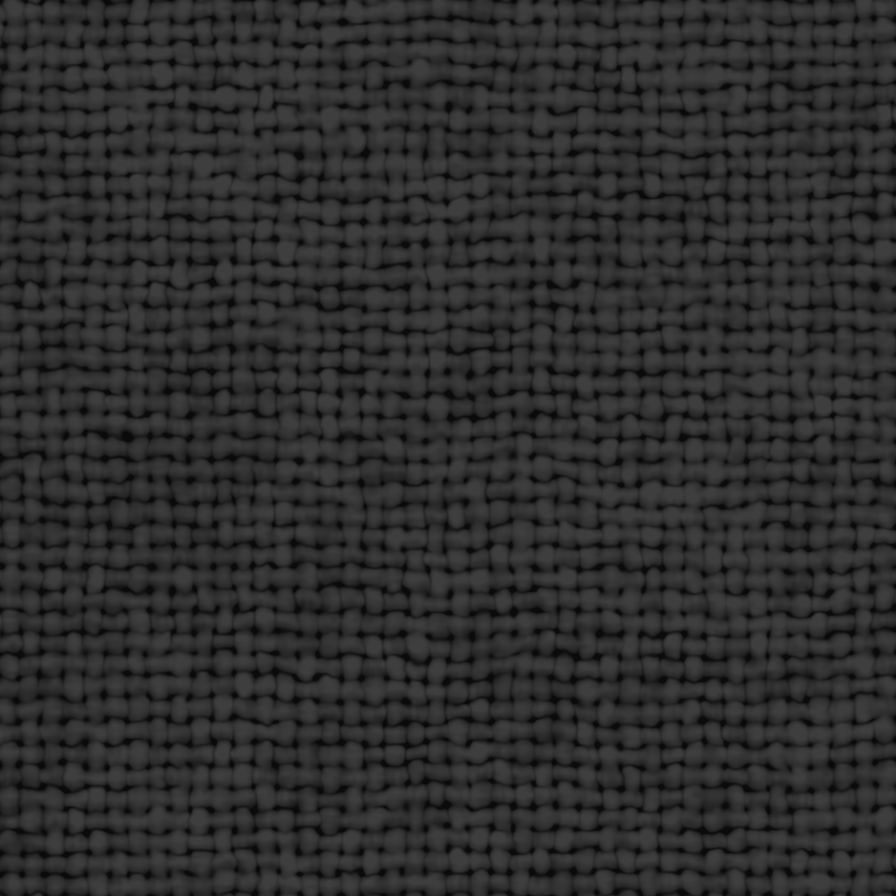
This texture is drawn by a Shadertoy shader. Its source:

```glsl
const float PI = 3.14159265;
const vec2 THREADS = vec2(42.0, 41.0);
const vec3 HOLE_COLOR = vec3(0.045);
const vec3 CLOTH_COLOR = vec3(0.222);

float hash(vec2 p) {
    vec3 q = fract(p.xyx * vec3(0.1031, 0.1030, 0.0973));
    q += dot(q, q.yzx + 33.33);
    return fract((q.x + q.y) * q.z);
}

// Smooth value noise in the range -1 to 1
float noise(vec2 p) {
    vec2 cell = floor(p);
    vec2 f = fract(p);
    f = f * f * (3.0 - 2.0 * f);
    float low = mix(hash(cell), hash(cell + vec2(1.0, 0.0)), f.x);
    float high = mix(hash(cell + vec2(0.0, 1.0)), hash(cell + 1.0), f.x);
    return 2.0 * mix(low, high, f.y) - 1.0;
}

vec2 noise2(vec2 p) {
    return vec2(noise(p), noise(p + vec2(71.3, 29.7)));
}

// Irregular spinning: slow drift plus uneven thread thickness
vec2 unevenThreads(vec2 p) {
    vec2 drift = 0.16 * noise2(p * 0.23 + 11.0);
    vec2 slubs = 0.12 * noise2(p * 0.9 + 43.0);
    vec2 nubs = 0.08 * noise2(p * 2.6 + 87.0);
    return p + drift + slubs + nubs;
}

// Raised threads bulge over the gaps beside them
vec2 weaveBulge(vec2 p, float amount) {
    vec2 s = sin(PI * p);
    vec2 c = cos(PI * p);
    return p + amount * vec2(-0.6 * c.x * s.y, s.x * c.y);
}

vec2 softGap(vec2 distanceToGap, vec2 width) {
    vec2 d = distanceToGap / width;
    return exp(-d * d);
}

// Fibres follow whichever thread lies on top
float fibres(vec2 p, float weftOnTop) {
    float weft = noise(p * vec2(1.5, 5.0) + 17.0);
    float warp = noise(p * vec2(5.0, 1.5) + 53.0);
    return mix(warp, weft, weftOnTop);
}

float clothShade(vec2 p) {
    vec2 q = weaveBulge(unevenThreads(p), 0.1);
    vec2 gapDistance = abs(fract(q + 0.5) - 0.5);

    // Broken gaps between threads, deepest where four threads meet
    vec2 gap = softGap(gapDistance, vec2(0.09, 0.10));
    vec2 well = softGap(gapDistance, vec2(0.15, 0.17));
    vec2 depth = clamp(0.75 + 1.1 * noise2(p * 1.1 + 131.0), 0.0, 1.7);
    float holeDepth = 0.9 + 0.6 * noise(p * 0.8 + 191.0);
    float shadow = 0.20 * gap.x * depth.x + 0.34 * gap.y * depth.y;
    shadow += 0.62 * well.x * well.y * holeDepth;

    // Thread sides darken gradually towards the gaps
    vec2 slope = 0.5 + 0.5 * cos(2.0 * PI * q);
    shadow += 0.12 * slope.x + 0.29 * slope.y + 0.10 * slope.x * slope.y;

    // Light from above, yarn texture and broad wear
    vec2 s = sin(PI * q);
    float weftOnTop = 0.5 + 0.5 * s.x * s.y;
    float relief = -0.07 * sin(2.0 * PI * q.y) + 0.08 * (weftOnTop - 0.5);
    float yarn = 0.10 * fibres(p, weftOnTop) + 0.15 * noise(p * 1.5 + 223.0);
    float wear = 0.08 * noise(p * 0.4 + 251.0) + 0.07 * noise(p * 0.13 + 277.0);
    return 1.07 - shadow + relief + yarn + wear;
}

void mainImage(out vec4 fragColor, in vec2 fragCoord) {
    vec2 uv = fragCoord / iResolution.xy;
    float shade = clamp(clothShade(uv * THREADS), 0.0, 1.12);
    fragColor = vec4(mix(HOLE_COLOR, CLOTH_COLOR, shade), 1.0);
}
```
